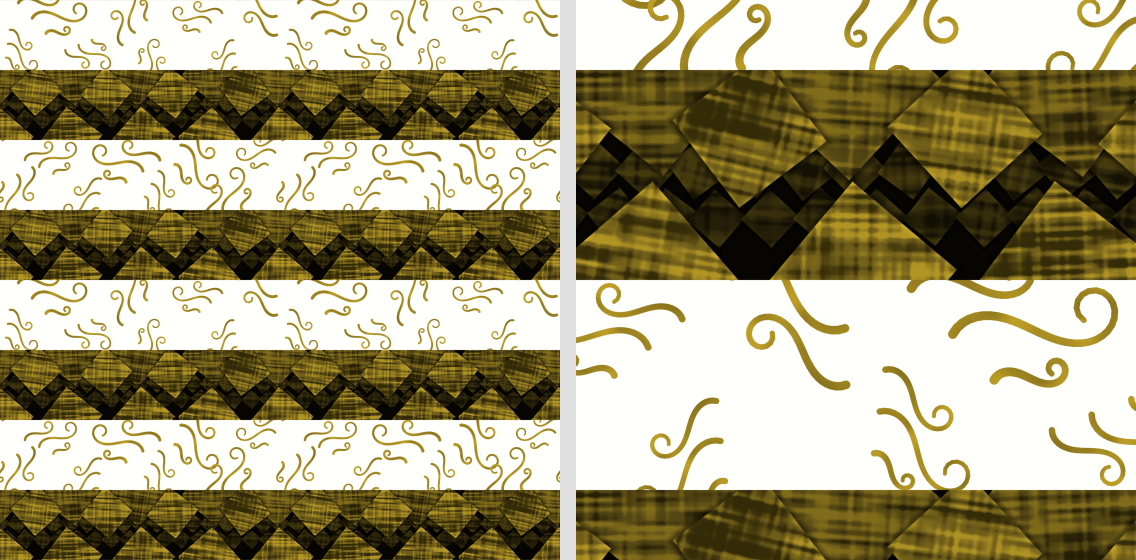
Left: the whole. Right: its middle third, enlarged.
Give the GLSL for this pattern, as a WebGL 2 fragment shader.

```glsl
#version 300 es
precision highp float;
// Stripes of woven gold diamonds on black, alternating with white stripes of gold scrolls.

#define BANDS 8.0        // stripes down the canvas, and diamonds across it
#define TILE 4.0         // stripes per repeat, so the design repeats twice each way
#define CURL 6.2         // winding of each scroll, in radians
#define SEGMENTS 36      // steps along a scroll
#define PEN 0.021        // half width of a scroll at its tail
#define THREADS 44.0     // threads per stripe height

uniform vec2 u_resolution;
out vec4 fragColor;

const vec3 WHITE = vec3(1.0, 1.0, 0.99);
const vec3 BLACK = vec3(0.025, 0.02, 0.008);
const vec3 UMBER = vec3(0.20, 0.165, 0.03);
const vec3 OLIVE = vec3(0.44, 0.37, 0.10);
const vec3 GOLD = vec3(0.68, 0.57, 0.14);

float pixelSize;

float hash(vec2 p) {
    vec3 q = fract(p.xyx * 0.1031);
    q += dot(q, q.yzx + 33.33);
    return fract((q.x + q.y) * q.z);
}

float noise(vec2 p) {
    vec2 i = floor(p), f = p - i;
    f *= f * (3.0 - 2.0 * f);
    return mix(mix(hash(i), hash(i + vec2(1, 0)), f.x),
               mix(hash(i + vec2(0, 1)), hash(i + vec2(1, 1)), f.x), f.y);
}

mat2 rotation(float a) {
    float c = cos(a), s = sin(a);
    return mat2(c, s, -s, c);
}

float coverage(float d) {
    return 1.0 - smoothstep(-0.7 * pixelSize, 0.7 * pixelSize, d);
}

// Crossed threads with broad streaks
vec3 weave(vec2 p, float seed) {
    vec2 shift = vec2(seed * 37.0 + 200.0);
    float weft = noise(p * vec2(3.5, THREADS) + shift);
    float warp = noise(p * vec2(THREADS, 4.0) + shift + 71.0);
    float streak = noise(p * vec2(1.6, 15.0) + shift + 133.0);
    float tone = smoothstep(0.18, 0.80, 0.48 * weft + 0.27 * warp + 0.25 * streak);
    return mix(mix(UMBER, OLIVE, smoothstep(0.0, 0.5, tone)), GOLD, smoothstep(0.5, 1.0, tone));
}

// A row of jittered diamonds; each index wraps once per repeat
void diamondRow(inout vec3 color, vec2 p, float pitch, float start, float height,
                float radius, float light, float seed) {
    float nearest = floor((p.x - start) / pitch + 0.5);
    for (int i = -1; i <= 1; i++) {
        float k = nearest + float(i);
        float id = mod(k, TILE / pitch) + seed;
        vec2 jitter = vec2(hash(vec2(id, 3.0)), hash(vec2(id, 8.0))) - 0.5;
        vec2 q = p - vec2(start + k * pitch, height) - jitter * radius * vec2(0.22, 0.12);
        float tilt = (hash(vec2(id, 14.0)) - 0.5) * 0.3;
        vec2 side = abs(rotation(tilt) * q);
        float d = (side.x + side.y - radius) * 0.7071;
        vec3 cloth = weave(rotation(tilt + 0.1) * q, id) * light;
        cloth *= 1.0 + 0.15 * smoothstep(-0.025, 0.0, d);
        color *= 1.0 - 0.4 * (1.0 - smoothstep(0.0, 0.035, d));
        color = mix(color, cloth, coverage(d));
    }
}

vec3 diamondBand(vec2 p) {
    vec3 color = BLACK;
    diamondRow(color, p, 0.25, 0.10, 0.30, 0.14, 0.32, 11.0);
    diamondRow(color, p, 0.25, 0.00, 0.53, 0.15, 0.40, 41.0);
    diamondRow(color, p, 1.0, 0.0, 0.96, 0.46, 0.74, 71.0);
    diamondRow(color, p, 1.0, 0.5, 0.69, 0.37, 1.0, 83.0);
    diamondRow(color, p, 1.0, 0.0, 0.01, 0.46, 1.02, 97.0);
    return color;
}

// Distance to three nested scrolls, each bending back, then winding into a curl
float scrollMotif(vec2 q) {
    float d = 10.0;
    for (int i = 0; i < 3; i++) {
        float n = float(i);
        vec2 pen = vec2(-0.5, 0.135) + n * vec2(0.19, -0.234);
        float stride = (i == 1 ? 1.3 : 0.97 - 0.2 * n) / float(SEGMENTS);
        for (int j = 0; j < SEGMENTS; j++) {
            float t = (float(j) + 0.5) / float(SEGMENTS), u = 1.5 * t - 0.5;
            float heading = CURL * u * u - 0.5;
            vec2 dir = vec2(cos(heading), sin(heading));
            vec2 v = q - pen;
            float along = clamp(dot(v, dir), 0.0, stride);
            d = min(d, length(v - dir * along) - PEN * mix(1.1, 0.65, t));
            pen += dir * stride;
        }
    }
    return d;
}

// Two staggered rows of turned, flipped and scaled motifs
vec3 scrollBand(vec2 p, float band) {
    vec3 color = WHITE;
    for (int i = 0; i < 2 * int(TILE); i++) {
        float column = float(i / 2), row = float(i % 2);
        vec2 id = vec2(float(i) + 5.0, band * 19.0 + 2.0);
        vec2 jitter = vec2(hash(id), hash(id + 31.0)) - 0.5;
        vec2 center = vec2(column + 0.5 * row + 0.25, 0.6 * row - 0.3) + 0.16 * jitter;
        vec2 q = p - center;
        q.x = mod(q.x + 0.5 * TILE, TILE) - 0.5 * TILE;
        float size = mix(0.6, 0.98, hash(id + 57.0));
        if (length(q) > 0.75 * size) continue;
        q = rotation(6.2832 * hash(id + 83.0)) * q / size;
        if (hash(id + 109.0) < 0.5) q.x = -q.x;
        vec3 ink = GOLD * mix(0.78, 1.1, noise(q * 9.0 + 40.0));
        color = mix(color, ink, coverage(scrollMotif(q) * size));
    }
    return color;
}

void main() {
    vec2 p = gl_FragCoord.xy / u_resolution * BANDS;
    pixelSize = BANDS / min(u_resolution.x, u_resolution.y);
    float across = mod(p.y - 0.5, 2.0) - 1.0;
    float edge = abs(across) - 0.5;
    vec3 color = WHITE;
    if (edge < pixelSize) color = scrollBand(vec2(p.x, across), mod(floor((p.y - 0.5) * 0.5), 2.0));
    if (edge > -pixelSize) {
        vec3 cloth = diamondBand(vec2(p.x, mod(p.y + 0.5, 2.0) - 0.5));
        color = mix(cloth, color, coverage(edge));
    }
    fragColor = vec4(color, 1.0);
}
```
